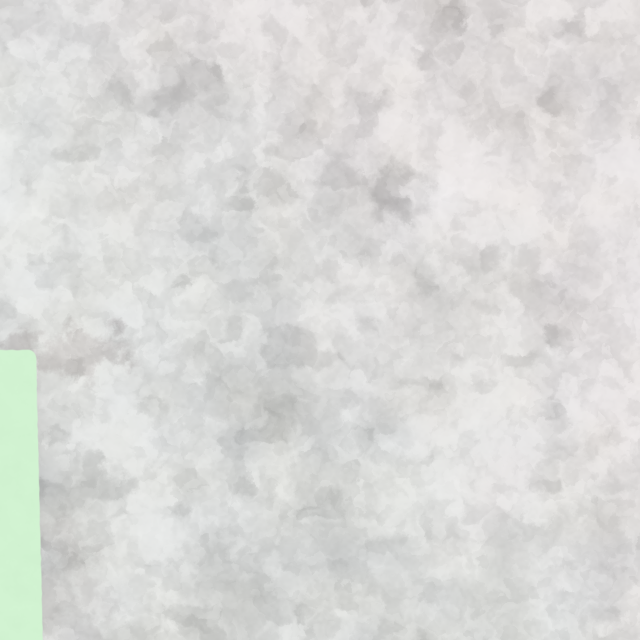
Give the GLSL for this texture, as a Shadertoy shader.

```glsl
#define STONE_MEAN 0.859
#define CLOUD_CONTRAST 0.25
#define PATCH_CONTRAST 0.058
#define GRAIN_CONTRAST 0.022
#define CLOUD_SCALE 6.0
#define PATCH_SCALE 32.0
#define STRIP_TOP 0.453
#define STRIP_GREEN vec3(0.82, 0.95, 0.82)

float hash(vec2 p) {
    vec3 q = fract(vec3(p.xyx) * 0.1031);
    q += dot(q, q.yzx + 33.33);
    return fract((q.x + q.y) * q.z);
}

float noise(vec2 p) {
    vec2 i = floor(p), f = fract(p);
    f = f * f * (3.0 - 2.0 * f);
    return mix(mix(hash(i), hash(i + vec2(1, 0)), f.x),
               mix(hash(i + vec2(0, 1)), hash(i + vec2(1, 1)), f.x), f.y);
}

float fbm(vec2 p) {
    float sum = 0.0, amp = 0.5, total = 0.0;
    for (int i = 0; i < 5; i++) {
        sum += amp * noise(p);
        total += amp;
        amp *= 0.6;
        p = mat2(1.6, 1.2, -1.2, 1.6) * p + 17.3;
    }
    return sum / total;
}

// Flat, soft-edged mineral flakes: a smooth blend of cell values
float patches(vec2 p) {
    vec2 cell = floor(p);
    float sum = 0.0, total = 0.0;
    for (int y = -1; y <= 1; y++)
    for (int x = -1; x <= 1; x++) {
        vec2 c = cell + vec2(x, y);
        vec2 d = c + vec2(hash(c + 7.1), hash(c + 41.7)) - p;
        float weight = exp(-14.0 * dot(d, d));
        sum += weight * hash(c + 93.0);
        total += weight;
    }
    return sum / total;
}

// Ragged dark stain around a centre
float stain(vec2 p, vec2 centre, vec2 radius, float ragged) {
    float d = length((p - centre) / radius) + 1.8 * (ragged - 0.5);
    return 1.0 - smoothstep(0.55, 1.15, d);
}

vec3 stone(vec2 uv) {
    vec2 warp = vec2(fbm(uv * 38.0), fbm(uv * 38.0 + 50.0)) - 0.5;
    vec2 p = uv + 0.035 * warp;
    float ragged = fbm(uv * 28.0 + 9.0);

    // Clouds, flakes and fine grain
    float tone = STONE_MEAN + 0.035 * (uv.y - 0.5);
    tone += CLOUD_CONTRAST * (fbm(p * CLOUD_SCALE + 3.7) - 0.5);
    tone += PATCH_CONTRAST * (patches(p * PATCH_SCALE) - 0.5);
    tone += 0.7 * PATCH_CONTRAST * (patches(p * PATCH_SCALE * 2.3 + 20.0) - 0.5);
    tone += GRAIN_CONTRAST * (noise(uv * 150.0) - 0.5);

    // Scattered small spots and larger stains
    float spots = smoothstep(0.72, 0.88, noise(p * vec2(21.0, 25.0) + 31.0));
    float stains = stain(p, vec2(0.13, 0.45), vec2(0.10, 0.038), ragged);
    stains += 0.7 * stain(p, vec2(0.62, 0.70), vec2(0.055, 0.045), ragged);
    stains += 0.5 * stain(p, vec2(0.08, 0.06), vec2(0.09, 0.12), ragged);
    tone -= 0.05 * spots + 0.085 * stains;
    tone = min(tone, 0.90 + 0.4 * (tone - 0.90) + step(tone, 0.90));

    // Warm toward the upper right, faintly green elsewhere
    float warm = smoothstep(0.7, 1.5, uv.x + uv.y + 0.7 * (fbm(uv * 5.0 + 70.0) - 0.5));
    warm = max(warm, 0.6 * min(stains, 1.0));
    vec3 tint = mix(vec3(-0.003, 0.003, -0.004), vec3(0.012, -0.003, -0.006), warm);
    float cool = noise(uv * 16.0 + 60.0) - 0.5;
    return tone + tint + cool * vec3(-0.004, 0.0, 0.012);
}

// Signed distance to the slightly leaning strip with a rounded corner
float strip(vec2 uv) {
    float rightEdge = 0.067 - 0.024 * uv.y;
    vec2 d = uv - vec2(rightEdge, STRIP_TOP) + 0.012;
    return length(max(d, 0.0)) + min(max(d.x, d.y), 0.0) - 0.012;
}

void mainImage(out vec4 fragColor, in vec2 fragCoord) {
    vec2 uv = fragCoord / iResolution.xy;
    vec3 color = stone(uv);

    // Green strip with a faint contact shadow
    float d = strip(uv) + 0.0015 * (noise(uv * 110.0) - 0.5);
    color *= 1.0 - 0.05 * exp(-max(d, 0.0) * 90.0);
    vec3 paper = STRIP_GREEN + 0.02 * (fbm(uv * 40.0) - 0.5);
    float edge = max(0.0016, 0.75 / iResolution.y);
    color = mix(paper, color, smoothstep(-edge, edge, d));

    fragColor = vec4(clamp(color, 0.0, 1.0), 1.0);
}
```
